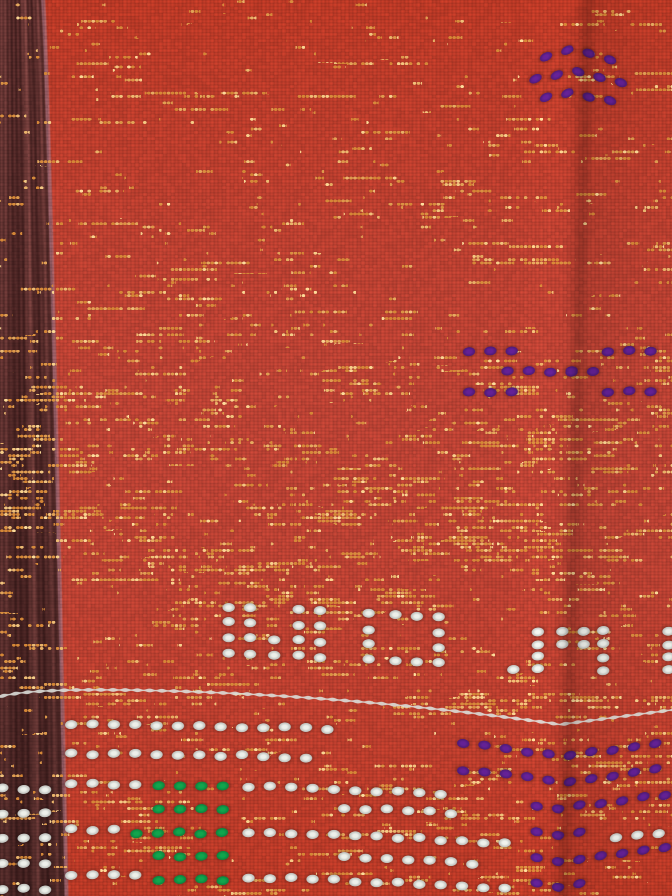
Write a Shadertoy shader that draws this texture.

```glsl
// Red handwoven cloth with gold weft flecks, a dark striped border, a soft fold and rows of stitches.
#define CLOTH vec2(576.0, 768.0)
#define THREADS vec2(3.4, 2.8)
#define STITCH_RADIUS 4.1
#define STITCH_STEP 18.3
#define RED vec3(0.725, 0.220, 0.145)
#define GOLD vec3(0.95, 0.60, 0.24)
#define WHITE vec3(0.86, 0.87, 0.85)
#define PURPLE vec3(0.36, 0.12, 0.54)
#define GREEN vec3(0.06, 0.60, 0.28)

float hash(vec2 p) {
  p = fract(p * vec2(0.1031, 0.1137));
  p += dot(p, p.yx + 33.33);
  return fract((p.x + p.y) * p.x * 17.0 + p.y * 31.0);
}

float inside(float dist, float aa) { return 1.0 - smoothstep(-aa, aa, dist); }

// Soft strip around a line
float strip(float x, float middle, float width) {
  float d = (x - middle) / width;
  return exp(-d * d);
}

// Sag of the woven rows towards the fold
float sag(float x) {
  float t = clamp((x - 60.0) / 420.0, 0.0, 1.0);
  return 30.0 * t * t - 0.13 * max(x - 480.0, 0.0);
}

// Adds a horizontal run of oval stitches to a distance
void run(inout float dist, vec2 p, float start, float count, float y) {
  float i = clamp(round((p.x - start) / STITCH_STEP), 0.0, count - 1.0);
  vec2 d = p - vec2(start + i * STITCH_STEP, y);
  d.y += 2.0 * hash(vec2(i + start, y)) - 1.0 + 0.05 * d.x;
  dist = min(dist, length(d * vec2(0.78, 1.08)) - STITCH_RADIUS);
}

// Gold density: broad bands broken up by layered sines
float density(vec2 p) {
  float y = p.y / CLOTH.y;
  float band = 0.14 + 0.32 * strip(y, 0.56, 0.16) + 0.10 * smoothstep(0.65, 0.8, y);
  float waves = sin(p.x * 0.013 + p.y * 0.021) + sin(p.y * 0.047 - p.x * 0.021 + 1.0)
              + sin(p.y * 0.13 + p.x * 0.009);
  return clamp(band * (1.0 + 0.33 * waves), 0.05, 0.8);
}

// One randomly placed dash per cell of each weft row
float dashes(vec2 p, float cell, float amount, float aa) {
  float weft = floor(p.y / THREADS.y);
  float x = p.x + 97.0 * hash(vec2(weft, cell)) + cell;
  vec2 id = vec2(floor(x / cell) + cell, weft);
  float size = hash(id + 7.3);
  float reach = mix(0.08, 0.46, size * size);
  float middle = 0.5 + (hash(id + 19.1) - 0.5) * (1.0 - 2.0 * reach);
  float dist = (abs(fract(x / cell) - middle) - reach) * cell;
  return inside(dist, 0.5 * aa) * step(hash(id + 3.7), amount);
}

vec3 sew(vec3 color, float dist, vec3 thread, float aa) {
  color *= 1.0 - 0.22 * inside(dist - 1.0, 2.0);
  vec3 lit = thread * (0.88 + 0.2 * smoothstep(0.0, 3.0, -dist));
  return mix(color, lit, inside(dist, 0.6 * aa));
}

void mainImage(out vec4 fragColor, in vec2 fragCoord) {
  vec2 p = fragCoord / iResolution.xy;
  p = vec2(p.x, 1.0 - p.y) * CLOTH;
  float aa = CLOTH.y / iResolution.y, down = p.y / CLOTH.y;

  // Red ground and the dark striped border
  vec3 color = RED + vec3(0.0, 0.035, 0.055) * sin(3.14159 * down);
  float edge = 37.0 + 20.0 * pow(down, 0.8);
  float across = p.x / edge;
  float stripes = 0.35 + 0.15 * sin(across * 67.0) + 0.6 * strip(across, 0.56, 0.06)
                + 0.35 * strip(across, 0.08, 0.1) + 0.4 * strip(across, 0.86, 0.07);
  vec3 border = mix(vec3(0.19, 0.08, 0.08), vec3(0.43, 0.23, 0.22), stripes) * (1.15 - 0.25 * down);
  color = mix(color, border, inside(p.x - edge, aa));
  color = mix(color, vec3(0.62, 0.40, 0.44), 0.8 * inside(abs(p.x - edge) - 1.7, aa));

  // Weave grain and gold beads
  vec2 cell = p / THREADS, knot = floor(cell);
  vec2 local = (fract(cell) - 0.5) * THREADS;
  vec2 ripple = cos(6.28318 * cell);
  color *= 0.955 + 0.09 * hash(knot + 41.0);
  color *= 1.0 - 0.05 * (ripple.x + ripple.y) * (1.0 - smoothstep(0.7, 1.5, aa));
  float amount = density(p);
  float gold = max(dashes(p, 56.0, amount, aa), dashes(p, 11.0, 0.2 * amount + 0.015, aa));
  float bead = inside(length(local * vec2(0.75, 0.95)) - 1.2, 0.5 * aa);
  vec3 metal = mix(GOLD * 0.88, vec3(1.0, 0.88, 0.62), pow(hash(knot + 83.0), 3.0));
  color = mix(color, metal, gold * bead * step(0.2, hash(knot + 5.0)));

  // Continuous white thread
  float thread = abs(p.y - 591.0 - sag(p.x) - 6.0 * exp(-p.x / 25.0)) - 1.1 - 0.5 * sin(p.x * 0.6);
  color = mix(color, WHITE, 0.9 * inside(thread, 0.7 * aa));

  // Purple chevron and crossed bars
  float purple = 1e4, white = 1e4, green = 1e4;
  vec2 bent = p - vec2(0.0, 0.24 * abs(p.x - 490.0));
  for (int i = 0; i < 3; i++) {
    float k = float(i), odd = mod(k, 2.0), y = 301.0 + 17.5 * k;
    run(purple, bent, 468.0 - 9.0 * odd, 4.0 + odd, 43.0 + 18.0 * k);
    run(purple, p, 402.0 + 33.0 * odd, 3.0 + odd, y);
    run(purple, p, 521.0 - 31.0 * odd, 3.0 - odd, y);
  }

  // White stitched blocks
  vec2 tilted = p - vec2(0.0, 0.05 * (p.x - 196.0));
  for (int i = 0; i < 4; i++) {
    float k = float(i), y = 520.0 + 13.0 * k;
    for (float x = 196.0; x < 380.0; x += 60.0) run(white, tilted, x, x < 300.0 ? 2.0 : 1.0, y);
    if (i > 1) run(white, tilted, 235.0, 1.0, y);
    if (i % 3 == 0) run(white, tilted, 339.0, 2.0, y);
    y = 541.0 + 11.0 * k;
    for (float x = 461.0; x < 580.0; x += 56.0) run(white, p, x, 1.0, y);
    if (i < 2) run(white, p, 482.0, 2.0, y);
    if (i == 3) run(white, p, 440.0, 1.0, y);
  }

  // Lower rows: white runs, green block, purple bands at the fold
  vec2 s = p - vec2(0.0, sag(p.x)), w = p - vec2(0.0, 0.5 * sag(p.x));
  for (int i = 0; i < 6; i++) {
    float k = float(i), wide = i == 2 ? 1.0 : 0.0;
    run(purple, s, i < 2 ? 397.0 : 460.0, i < 2 ? 10.0 : i % 2 == 1 ? 3.0 : 7.0, 618.0 + 22.5 * k);
    if (i == 5) break;
    run(white, p, 2.0, 3.0, 676.0 + 21.5 * k);
    run(green, p, 136.0 - 19.0 * wide, 4.0 + wide, 674.0 + 20.0 * k);
    if (i > 2) continue;
    run(white, w, 61.0, 4.0 - mod(k, 2.0), 672.0 + 39.0 * k);
    run(white, w, 213.0, i == 0 ? 10.0 : 13.0, 672.0 + 39.0 * k);
    if (i > 1) continue;
    run(white, w, 61.0, 13.0 - k, 621.0 + 25.0 * k);
    run(white, w, 295.0, 6.0 + k, 688.0 + 42.0 * k);
  }
  run(white, w, 528.0, 3.0, 706.0);
  color = sew(color, white, WHITE, aa);
  color = sew(color, purple, PURPLE, aa);
  color = sew(color, green, GREEN, aa);

  // Fold shadow
  float fold = p.x - 502.0 + 20.0 * down;
  float shade = 0.13 * strip(fold, 0.0, 7.0);
  shade += 0.09 * smoothstep(-5.0, 5.0, fold) * exp(-max(fold, 0.0) / 35.0);
  color *= (1.0 - shade) * (1.0 + 0.03 * strip(fold, -30.0, 22.0));
  fragColor = vec4(clamp(color, 0.0, 1.0), 1.0);
}
```
